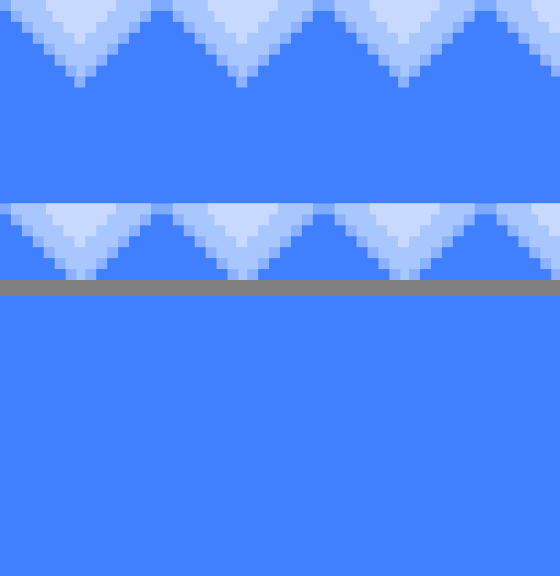
Top: the whole. Bottom: its middle third, enlarged.
This pattern is drawn by a Shadertoy shader. Its source:

```glsl
const vec3 BASE_BLUE   = vec3(0.25, 0.50, 1.00);
const vec3 SEAM_BLUE   = vec3(0.49, 0.67, 1.00);
const vec3 EDGE_BLUE   = vec3(0.55, 0.70, 1.00);
const vec3 MIDDLE_BLUE = vec3(0.66, 0.78, 1.00);
const vec3 CORE_BLUE   = vec3(0.78, 0.85, 1.00);

const float STEPS_PER_HEIGHT = 25.6;
const vec2 TILE = vec2(14.8, 18.6);   // repeat size, in stair steps
const float TIP_CENTER = 7.3;

// Smoothed coverage of the interval center +- halfWidth
float span(float x, float center, float halfWidth, float pixel) {
    return clamp(0.5 + (halfWidth - abs(x - center)) / pixel, 0.0, 1.0);
}

// Bar hanging from y = 0 down to the given depth
float hangingBar(vec2 p, float center, float halfWidth, float depth, float pixel) {
    return span(p.x, center, halfWidth, pixel)
         * span(p.y, 0.5 * depth, 0.5 * depth, pixel);
}

// Inverted stepped pyramid: each row is one step narrower per side
float staircase(vec2 p, float center, float topHalfWidth, int firstRow, int lastRow, float pixel) {
    float coverage = 0.0;
    for (int row = firstRow; row <= lastRow; row++) {
        float r = float(row);
        coverage = max(coverage, hangingBar(p, center, topHalfWidth - r, r + 1.0, pixel));
    }
    return coverage;
}

void mainImage(out vec4 fragColor, in vec2 fragCoord) {
    float pixel = STEPS_PER_HEIGHT / iResolution.y;
    vec2 p = vec2(fragCoord.x, iResolution.y - fragCoord.y) * pixel;

    // Tile repeat, with spare room above the top edge for smoothing
    float middle = 0.5 * TILE.x;
    p.x = mod(p.x, TILE.x);
    p.y = mod(p.y + 5.0, TILE.y) - 5.0;

    // Strip joining neighbouring pyramids
    float seam = span(p.y, 0.5, 0.5, pixel);

    // Outer rim with its single-step tip
    float rim = max(staircase(p, middle, middle, 1, 6, pixel),
                    hangingBar(p, TIP_CENTER, 0.5, 8.0, pixel));

    float body = staircase(p, middle, middle - 1.0, 0, 6, pixel);

    // Bright core, trimmed at its widest row
    float core = staircase(p, TIP_CENTER, 3.5, 0, 3, pixel)
               * span(p.x, middle, 3.2, pixel);

    vec3 color = mix(BASE_BLUE, SEAM_BLUE, seam);
    color = mix(color, EDGE_BLUE, rim);
    color = mix(color, MIDDLE_BLUE, body);
    color = mix(color, CORE_BLUE, core);
    fragColor = vec4(color, 1.0);
}
```
